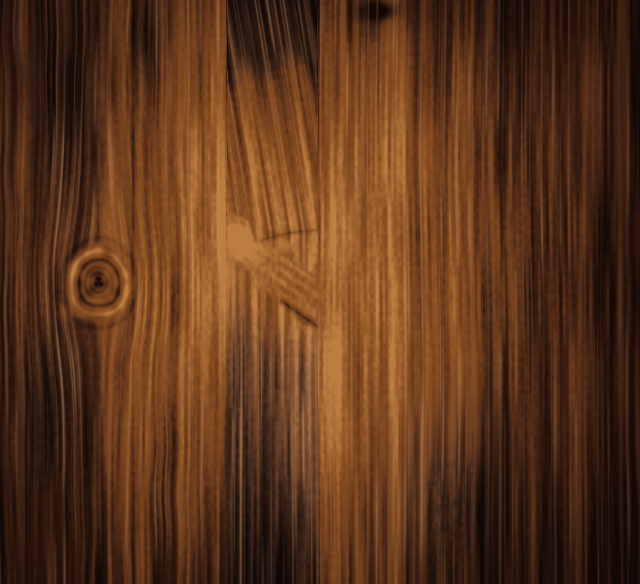
This texture is drawn by a Shadertoy shader. Its source:

```glsl
float hash(vec2 p) {
    p = fract(p * vec2(0.1031, 0.1137));
    p += dot(p, p.yx + 33.33);
    return fract((p.x + p.y) * p.x * 7.31);
}

float noise(vec2 p) {
    vec2 i = floor(p), f = fract(p);
    f = f * f * (3.0 - 2.0 * f);
    return mix(mix(hash(i), hash(i + vec2(1, 0)), f.x),
               mix(hash(i + vec2(0, 1)), hash(i + vec2(1, 1)), f.x), f.y);
}

float spot(vec2 p, vec2 centre, vec2 size) {
    vec2 d = (p - centre) / size;
    return exp(-dot(d, d));
}

// Distance to a segment, with the position along it in y
vec2 segment(vec2 p, vec2 a, vec2 b) {
    vec2 ab = b - a;
    float h = clamp(dot(p - a, ab) / dot(ab, ab), 0.0, 1.0);
    return vec2(length(p - a - ab * h), h);
}

float band(float x, float a, float b) {
    return smoothstep(a - 0.002, a + 0.002, x) * (1.0 - smoothstep(b - 0.002, b + 0.002, x));
}

// Thin pale fibres, one per jittered column
float fibres(float x, float y, float count) {
    float sum = 0.0, column = floor(x * count);
    for (float k = -1.0; k <= 1.0; k++) {
        float id = column + k;
        float centre = id + 0.5 + 0.6 * (hash(vec2(id, 7.0)) - 0.5);
        float width = 0.06 + 0.05 * hash(vec2(id, 19.0));
        float strength = smoothstep(0.15, 0.8, noise(vec2(id * 5.3, y * 9.0)));
        float d = (x * count - centre) / width;
        sum += exp(-d * d) * strength * (0.4 + 0.6 * hash(vec2(id, 31.0)));
    }
    return sum;
}

vec3 woodColour(float tone) {
    vec3 stops[6] = vec3[6](vec3(0.07, 0.03, 0.02), vec3(0.15, 0.07, 0.04), vec3(0.25, 0.13, 0.07),
                            vec3(0.39, 0.21, 0.10), vec3(0.54, 0.31, 0.13), vec3(0.74, 0.49, 0.25));
    vec3 colour = stops[0];
    for (int i = 1; i < 6; i++)
        colour = mix(colour, stops[i], clamp(tone * 5.0 - float(i - 1), 0.0, 1.0));
    return colour;
}

void mainImage(out vec4 fragColor, in vec2 fragCoord) {
    vec2 p = fragCoord / iResolution.x;
    float middle = band(p.x, 0.354, 0.497);

    // Grain coordinate, bent around the knot and slanted on the middle board
    vec2 knot = p - vec2(0.154, 0.471);
    float x = p.x + 0.005 * (noise(p * vec2(6.0, 3.0)) - 0.5);
    x -= knot.x * 0.7 * spot(knot, vec2(0), vec2(0.07, 0.13));
    x += middle * 0.16 * max(p.y - 0.55, 0.0);
    x += 0.005 * (noise(vec2(p.x * 15.0, p.y * 14.0)) - 0.5) * (1.0 - smoothstep(0.2, 0.4, p.x));

    // Light pool and board tones
    float light = 1.0 - smoothstep(0.08, 0.62, length((p - vec2(0.46, 0.47)) * vec2(1.0, 0.92)));
    float tone = 0.15 + 0.53 * light;
    tone += 0.08 * band(p.x, 0.5, 0.634) - 0.03 * band(p.x, 0.795, 1.1) + 0.02 * band(p.x, 0.208, 0.354);

    // Streaks from broad to fine
    float streaks = 0.24 * (noise(vec2(x * 34.0, p.y * 1.3)) - 0.5)
                  + 0.30 * (noise(vec2(x * 95.0 + 9.0, p.y * 2.5)) - 0.5)
                  + 0.30 * (noise(vec2(x * 210.0, p.y * 9.0)) - 0.5);
    float fleck = noise(p * vec2(220.0, 140.0)) - 0.5;
    tone += streaks * (0.6 + 0.45 * light) + 0.07 * fleck * (0.4 + light);
    tone += 0.16 * (noise(vec2(x * 9.0, p.y * 4.0 + 3.0)) - 0.5);

    // Dark stains
    float ragged = 0.08 * (noise(vec2(x * 45.0, p.y * 5.0)) - 0.5);
    float stain = middle * (0.8 * smoothstep(0.05, -0.08, p.y - 0.41 + ragged)
                          + 0.8 * smoothstep(-0.02, 0.04, p.y - 0.78 + ragged));
    stain += 0.7 * spot(p, vec2(0.085, 0.29), vec2(0.05, 0.13));
    stain += 0.6 * spot(p, vec2(0.10, 0.72), vec2(0.06, 0.16));
    stain += 0.8 * spot(p, vec2(0.70, 0.13), vec2(0.08, 0.13)) * (0.8 + fleck);
    stain += 0.7 * spot(p, vec2(0.235, 0.85), vec2(0.018, 0.05));
    tone -= 0.20 * stain;

    // Pale fibres
    float lines = fibres(x, p.y, 43.0) + 0.7 * fibres(x + 0.37, p.y + 4.0, 67.0);
    lines *= 0.40 + 0.50 * light + 0.3 * stain;

    // Round knot with rings, rim and cracked heart
    float angle = atan(knot.y, knot.x);
    float r = length(knot * vec2(1.0, 0.86)) + 0.007 * (noise(knot * 30.0 + 20.0) - 0.5);
    float inside = 1.0 - smoothstep(0.046, 0.056, r);
    float rings = 0.46 + 0.04 * sin(r * 750.0) + 0.25 * (noise(knot * 70.0) - 0.5);
    rings += 0.36 * exp(-pow((r - 0.045) / 0.007, 2.0)) * (0.7 + 0.3 * sin(angle * 2.0 + 2.6));
    rings -= 0.22 * exp(-pow((r - 0.034) / 0.003, 2.0));
    rings -= 0.45 * exp(-r / 0.007) * (1.0 + 0.5 * cos(angle * 3.0 + 1.5));
    tone = mix(tone, rings, inside);
    tone -= 0.10 * exp(-pow((r - 0.060) / 0.004, 2.0));
    tone += 0.16 * spot(knot, vec2(-0.045, -0.045), vec2(0.02, 0.014));
    lines *= 1.0 - 0.9 * inside;

    // Golden branch flare across the middle board
    vec2 flare = segment(p, vec2(0.366, 0.543), vec2(0.497, 0.450));
    float edge = flare.x - mix(0.022, 0.036, flare.y) + 0.035 * (noise(p * vec2(60.0, 32.0)) - 0.5);
    float branch = middle * (1.0 - smoothstep(-0.010, 0.012, edge));
    float curl = 0.68 + 0.16 * (noise(vec2(flare.x * 130.0, flare.y * 5.0)) - 0.5)
               + 0.35 * spot(p, vec2(0.378, 0.535), vec2(0.028, 0.024)) + 0.12 * fleck;
    tone = mix(tone, curl, branch);
    lines *= 1.0 - 0.75 * branch;
    vec2 crack = segment(p, vec2(0.440, 0.442), vec2(0.496, 0.402));
    vec2 fold = segment(p + vec2(0.0, 1.6 * pow(p.x - 0.45, 2.0)), vec2(0.410, 0.540), vec2(0.494, 0.556));
    tone -= middle * (0.36 * exp(-crack.x / 0.004) + 0.20 * exp(-fold.x / 0.004));

    // Small dark knot at the top
    vec2 hole = p - vec2(0.592, 0.895);
    tone -= 0.5 * spot(hole, vec2(0), vec2(0.022, 0.011)) + 0.12 * spot(hole, vec2(0), vec2(0.06, 0.035));

    // Board joints
    for (float k = 0.0; k < 5.0; k++) {
        float joint = 0.208 + 0.1455 * k - 0.008 * step(2.5, k);
        tone -= (0.08 + 0.10 * hash(vec2(k, 3.0))) * exp(-abs(p.x - joint) / 0.0025);
    }

    // Contrast curve with softened highlights, then grey stain and fibre tints
    tone = 1.62 * tone - 0.04 - 0.75 * max(tone - 0.42, 0.0);
    vec3 colour = woodColour(tone);
    float grey = dot(colour, vec3(0.3, 0.6, 0.1));
    colour = mix(colour, grey * vec3(1.25, 0.92, 0.78), 0.5 * clamp(stain, 0.0, 1.0));
    colour = mix(colour, vec3(0.76, 0.53, 0.34), clamp(0.6 * lines, 0.0, 0.75));
    fragColor = vec4(colour, 1.0);
}
```
